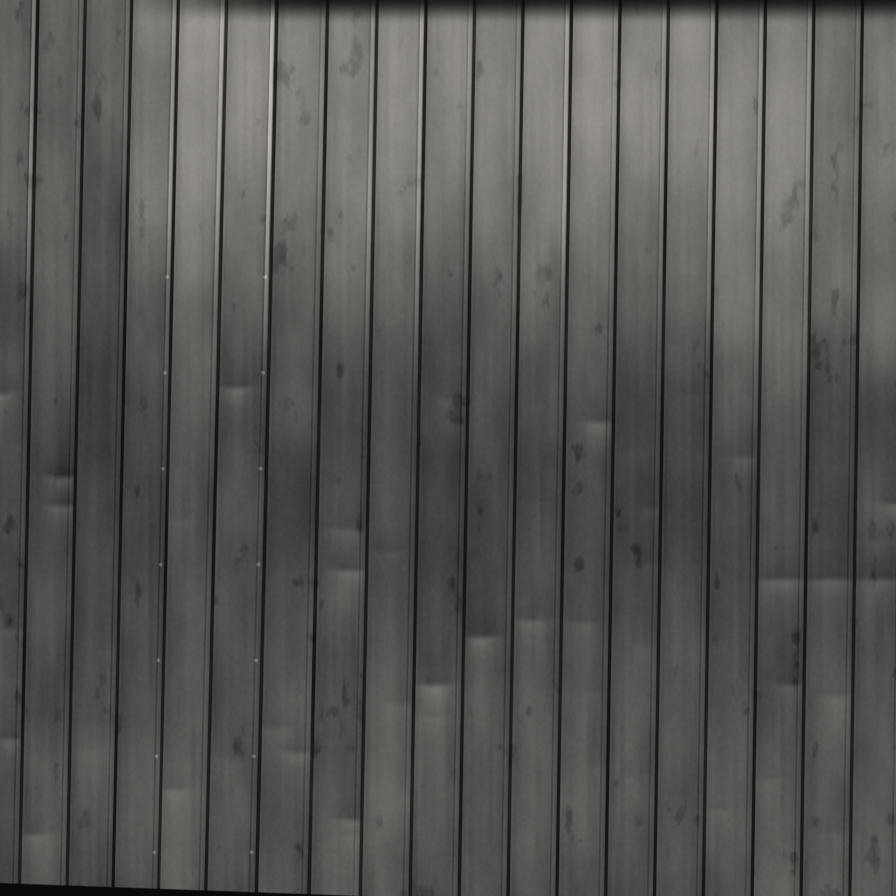
This texture is drawn by a WebGL 1 fragment shader. Its source:

```glsl
precision highp float;
uniform vec2 u_resolution;

const vec3 STEEL_TINT = vec3(1.0, 0.982, 0.955);
const vec3 SHADOW = vec3(0.035, 0.034, 0.028);
const float RIVET_STEP = 0.107;

float hash(vec2 p) {
  return fract(sin(dot(p, vec2(12.9898, 78.233))) * 43758.5453);
}

float noise(vec2 p) {
  vec2 i = floor(p), f = fract(p);
  f = f * f * (3.0 - 2.0 * f);
  return mix(mix(hash(i), hash(i + vec2(1.0, 0.0)), f.x),
             mix(hash(i + vec2(0.0, 1.0)), hash(i + vec2(1.0, 1.0)), f.x), f.y);
}

float fbm(vec2 p) {
  float sum = 0.0, amp = 0.5;
  for (int i = 0; i < 4; i++) {
    sum += amp * noise(p);
    p = p * 2.03 + 17.1;
    amp *= 0.5;
  }
  return sum;
}

float bump(float x, float center, float width) {
  float t = (x - center) / width;
  return exp(-t * t);
}

// Antialiased line of given half width around zero
float line(float d, float halfWidth, float aa) {
  return 1.0 - smoothstep(halfWidth - aa, halfWidth + aa, abs(d));
}

// Seam count to the left of a point, for leaning, unevenly spaced seams
float seamCoord(vec2 uv, float spacing) {
  float first = mix(0.022, 0.043, uv.y);
  float squeeze = mix(0.0105, 0.0065, uv.y) * bump(uv.x, 0.23, 0.12);
  return (uv.x + squeeze - first) / spacing;
}

// Broad reflected light down the wall
float sheen(vec2 uv, float panel) {
  float y = uv.y + 0.07 * (hash(vec2(panel, 4.0)) - 0.5);
  float lit = smoothstep(2.5, 3.5, panel + 1.0);
  float top = mix(0.09, 0.23, lit) * (1.0 - 0.35 * smoothstep(0.78, 1.0, uv.x));
  float v = 0.305 + top * smoothstep(0.53, 0.88, y);
  v += 0.045 * bump(y, 0.1, 0.12) - 0.015 * bump(y, 0.42, 0.15);
  v += 0.07 * bump(y, 0.66, 0.06) * smoothstep(0.6, 0.9, uv.x);
  return v - 0.02 * (1.0 - lit);
}

// Pressed crease: shaded above, catching light below
float dent(vec2 q) {
  float below = smoothstep(0.006, -0.004, q.y);
  float glow = below * exp(min(q.y, 0.0) / 0.022);
  float shade = (1.0 - below) * exp(-max(q.y, 0.0) / 0.03);
  return (glow - 0.45 * shade) * exp(-q.x * q.x * 9.0);
}

float dents(float across, float y, float panel) {
  float sum = 0.0;
  for (int j = 0; j < 4; j++) {
    vec2 seed = vec2(panel, float(j) * 3.7 + 1.0);
    float center = 0.05 + 0.52 * hash(seed);
    float side = 0.25 + 0.6 * hash(seed + 5.3);
    float strength = pow(hash(seed + 9.1), 3.0);
    float bend = 0.012 * (across - side) * (across - side);
    sum += strength * dent(vec2(across - side, y - center - bend));
  }
  return sum;
}

void main() {
  vec2 uv = gl_FragCoord.xy / u_resolution;
  float aa = max(0.0008, 0.7 / u_resolution.x);
  float spacing = mix(0.0545, 0.0541, uv.y);
  float coord = seamCoord(uv, spacing);
  float panel = floor(coord);
  float across = coord - panel;
  float seam = floor(coord + 0.5);
  float d = (coord - seam) * spacing;

  // Panel surface: sheen, stains, brushing and grain
  float v = sheen(uv, panel);
  v *= 1.0 + 0.08 * (hash(vec2(panel, 8.0)) - 0.5);
  v += 0.15 * (fbm(vec2(uv.x * 17.0 + panel * 5.0, uv.y * 9.0)) - 0.47);
  v += 0.035 * (noise(vec2(uv.x * 190.0, uv.y * 7.0)) - 0.5);
  v += 0.018 * (noise(uv * vec2(380.0, 260.0)) - 0.5);
  v += 0.025 * (bump(across, 0.45, 0.3) - 0.5);
  v -= 0.08 * smoothstep(0.66, 0.8, fbm(uv * vec2(45.0, 24.0) + 31.0));
  v += 0.15 * dents(across, uv.y, panel);

  // Folded row on the right-hand panels
  v += 0.1 * step(14.5, panel) * dent(vec2((across - 0.5) * 0.6, uv.y - 0.352));

  // Raised rib, dark groove and bright lip at each seam
  float lap = line(seam - 3.0, 0.5, 0.01) + line(seam - 5.0, 0.5, 0.01);
  float upper = smoothstep(0.5, 0.8, uv.y);
  float glint = mix(0.02, 0.03 + 0.16 * hash(vec2(seam, 2.0)), upper) + 0.09 * lap * upper;
  v += glint * line(d + 0.0045, 0.0018, aa);
  v -= 0.065 * line(d + 0.0075, 0.0009, aa);
  v += 0.035 * line(d - 0.0033, 0.0009, aa);
  v *= 1.0 - 0.16 * bump(d, 0.0, 0.005);
  float groove = line(d, 0.0017, aa) * (0.62 + 0.22 * noise(vec2(seam * 9.0, uv.y * 8.0)));

  // Rivets along the two lapped seams
  float row = mod(uv.y - 0.049 + 0.5 * RIVET_STEP, RIVET_STEP) - 0.5 * RIVET_STEP;
  float rivet = line(length(vec2(d + 0.006, row)), 0.0021, aa) * lap * step(uv.y, 0.73);
  v += 0.17 * rivet;

  // Shadows along the top and the lower left edge
  vec3 color = mix(v * STEEL_TINT, SHADOW, groove);
  float eave = smoothstep(0.972, 1.002, uv.y) * smoothstep(0.1, 0.35, uv.x);
  float sill = 1.0 - smoothstep(-aa, 2.0 * aa, uv.y - 0.014 + uv.x * 0.036);
  color = mix(color, SHADOW, max(0.85 * eave, sill));
  gl_FragColor = vec4(clamp(color, 0.0, 1.0), 1.0);
}
```
